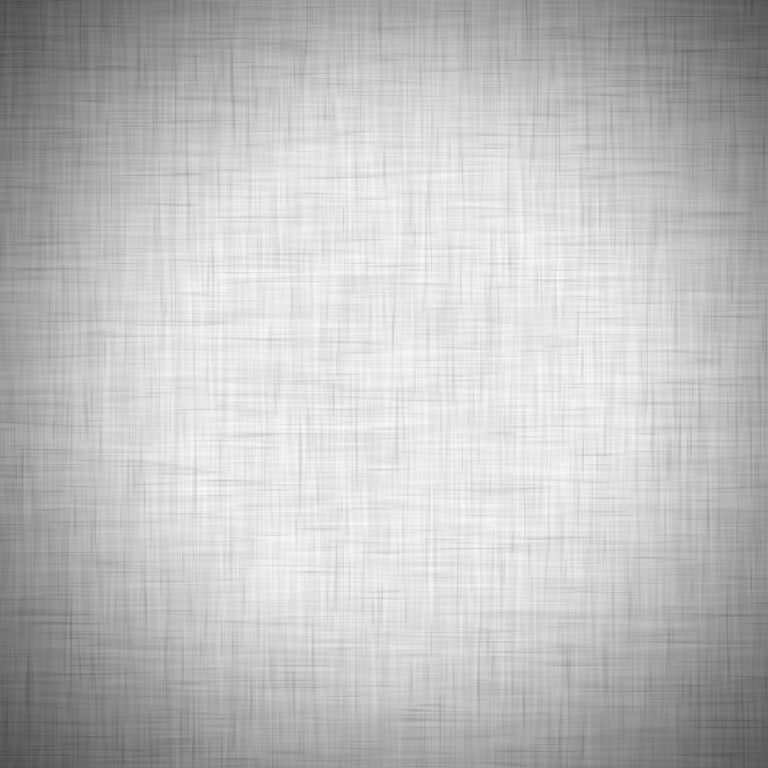
Reproduce this texture procedurally as a three.js fragment shader.

```glsl
// Pale woven linen under a soft round light that falls off to grey corners.
// Each thread layer is value noise stretched along one axis, with every row
// shifted by a hash; a smoothstep of the radius gives the vignette.

varying vec2 vUv;

const vec2 LIGHT_CENTER = vec2(0.515, 0.503);
const float LIGHT_LEVEL = 0.915;
const float EDGE_FALLOFF = 0.61;

// Sine-free hash of a lattice point
float hash(vec2 p) {
  vec3 q = fract(vec3(p.xyx) * 0.1031);
  q += dot(q, q.yzx + 33.33);
  return fract((q.x + q.y) * q.z);
}

// Smooth random tone along a single thread
float rowTone(float row, float along, float seed) {
  float x = along + 64.0 * hash(vec2(row, seed));
  float cell = floor(x);
  float t = smoothstep(0.0, 1.0, x - cell);
  vec2 id = vec2(cell + seed * 7.0, row + seed * 13.0);
  return mix(hash(id), hash(id + vec2(1.0, 0.0)), t);
}

// Blend of neighbouring threads; scale = (segments along, rows across)
float threads(vec2 p, vec2 scale, float seed) {
  vec2 q = p * scale;
  float row = floor(q.y);
  float t = smoothstep(0.0, 1.0, q.y - row);
  return mix(rowTone(row, q.x, seed), rowTone(row + 1.0, q.x, seed), t);
}

// Signed tone of all fibres that run along p.x
float fibres(vec2 p, float seed) {
  float fine = threads(p, vec2(18.0, 470.0), seed) - 0.5;
  float medium = threads(p, vec2(13.0, 270.0), seed + 1.0) - 0.5;
  float broad = threads(p, vec2(9.0, 80.0), seed + 2.0) - 0.5;
  float slub = threads(p, vec2(16.0, 420.0), seed + 3.0);
  float streak = smoothstep(0.68, 1.0, slub);
  return 0.058 * fine + 0.035 * medium + 0.018 * broad - 0.065 * streak;
}

// Round light with a broad bright middle
float vignette(vec2 p, vec2 center) {
  float radius = length(p - center);
  return LIGHT_LEVEL - EDGE_FALLOFF * smoothstep(0.24, 0.79, radius);
}

void main() {
  float light = vignette(vUv, LIGHT_CENTER);
  float weave = fibres(vUv, 3.0) + fibres(vUv.yx, 19.0);

  // Threads keep part of their contrast in the shade
  float tone = light + weave * mix(0.45, 1.0, light);
  gl_FragColor = vec4(vec3(clamp(tone, 0.0, 1.0)), 1.0);
}
```
